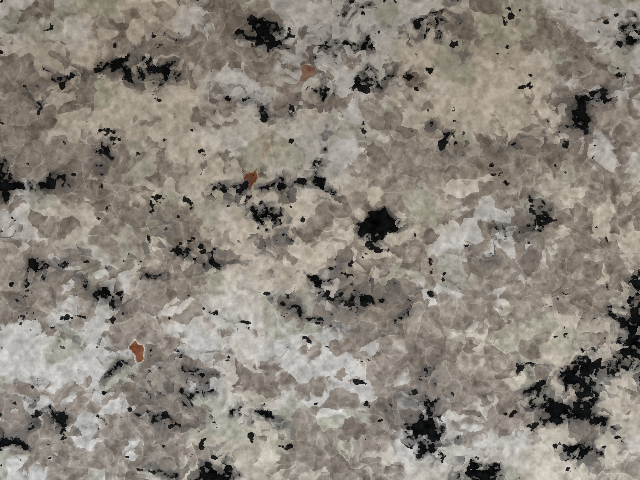
Write a WebGL 1 fragment shader that draws this texture.

```glsl
precision highp float;
// Polished granite: cream feldspar, grey-brown quartz grains and ragged black mica.
uniform vec2 u_resolution;

float hash(vec2 p) {
  vec3 q = fract(p.xyx * 0.1031);
  q += dot(q, q.yzx + 33.33);
  return fract((q.x + q.y) * q.z);
}

vec2 hash2(vec2 p) {
  vec3 q = fract(p.xyx * vec3(0.1031, 0.1030, 0.0973));
  q += dot(q, q.yzx + 33.33);
  return fract((q.xx + q.yz) * q.zy);
}

float noise(vec2 p) {
  vec2 cell = floor(p);
  vec2 f = fract(p);
  f = f * f * (3.0 - 2.0 * f);
  float low = mix(hash(cell), hash(cell + vec2(1.0, 0.0)), f.x);
  float high = mix(hash(cell + vec2(0.0, 1.0)), hash(cell + 1.0), f.x);
  return mix(low, high, f.y);
}

float fbm(vec2 p) {
  float sum = 0.0;
  float weight = 0.516;
  for (int i = 0; i < 5; i++) {
    sum += weight * noise(p);
    p = mat2(1.6, 1.2, -1.2, 1.6) * p + 7.3;
    weight *= 0.5;
  }
  return sum;
}

// Voronoi crystals: x is the gap to the seam, yz are random values of the grain.
vec3 grains(vec2 p) {
  vec2 cell = floor(p);
  vec2 nearestCell = cell;
  float nearest = 9.0;
  float second = 9.0;
  for (int j = -1; j <= 1; j++) {
    for (int i = -1; i <= 1; i++) {
      vec2 neighbour = cell + vec2(float(i), float(j));
      float d = distance(p, neighbour + hash2(neighbour));
      if (d < nearest) {
        second = nearest;
        nearest = d;
        nearestCell = neighbour;
      } else {
        second = min(second, d);
      }
    }
  }
  return vec3(second - nearest, hash2(nearestCell + 51.0));
}

void main() {
  vec2 uv = gl_FragCoord.xy / u_resolution;
  vec2 p = gl_FragCoord.xy / u_resolution.y;
  vec2 warped = p + 0.05 * (vec2(fbm(p * 24.0), fbm(p * 24.0 + 40.0)) - 0.5);

  vec3 large = grains(warped * 13.0 + 5.0);
  vec3 coarse = grains(warped * vec2(26.0, 30.0));
  vec3 fine = grains(warped * 65.0);
  float grit = fbm(p * 90.0) - 0.5;

  // Feldspar ground, cream to cool white, with a few pale olive crystals
  vec3 feldspar = mix(vec3(0.715, 0.685, 0.635), vec3(0.72, 0.715, 0.705),
                      smoothstep(0.4, 0.6, fbm(p * 4.0 + 11.0)));
  feldspar += 0.07 * (coarse.z - 0.5) + 0.04 * (fine.z - 0.5);
  float olive = smoothstep(0.84, 0.86, large.y) * smoothstep(0.0, 0.12, large.x);
  feldspar = mix(feldspar, vec3(0.59, 0.59, 0.53), 0.65 * olive);

  // Quartz gathers in clouds of faceted grains with pale seams
  float cloud = fbm(p * vec2(6.0, 7.5) + 3.0);
  float quartzMask = smoothstep(0.49, 0.57,
      cloud + 0.28 * (coarse.y - 0.5) + 0.12 * (fine.y - 0.5));
  vec3 quartz = mix(vec3(0.41, 0.375, 0.345), vec3(0.62, 0.585, 0.545),
                    0.5 * fine.z + 0.5 * coarse.z);
  quartz += 0.08 * (1.0 - smoothstep(0.0, 0.1, coarse.x));
  vec3 stone = mix(feldspar, quartz, 0.9 * quartzMask) + 0.3 * grit;

  // Rare rust grains
  float rust = smoothstep(0.995, 0.997, coarse.z) * smoothstep(0.04, 0.2, coarse.x);
  stone = mix(stone, vec3(0.43, 0.23, 0.14) + 0.3 * grit, 0.85 * rust);

  // Mica: grey halo, flattened black clusters and loose specks
  float mica = fbm(warped * vec2(9.0, 13.0) + 17.0) + 0.1 * (fine.y - 0.5) + 0.25 * grit;
  float halo = smoothstep(0.57, 0.7, mica + 0.06 * (fine.z - 0.5));
  stone = mix(stone, vec3(0.29, 0.283, 0.28) + 0.35 * grit, 0.75 * halo);
  float specks = smoothstep(0.75, 0.8, fbm(p * vec2(38.0, 44.0)) + 0.35 * (mica - 0.5));
  float black = max(smoothstep(0.69, 0.73, mica), 0.9 * specks);
  stone = mix(stone, vec3(0.045, 0.048, 0.05) + 0.15 * grit, black);

  // Light fades and warms toward the top
  float light = mix(1.04, 0.85, smoothstep(0.2, 1.0, uv.y - 0.12 * (uv.x - 0.5)));
  vec3 tint = mix(vec3(0.99, 1.0, 1.01), vec3(1.02, 0.99, 0.95), uv.y);
  gl_FragColor = vec4(clamp(stone * light * tint, 0.0, 1.0), 1.0);
}
```
